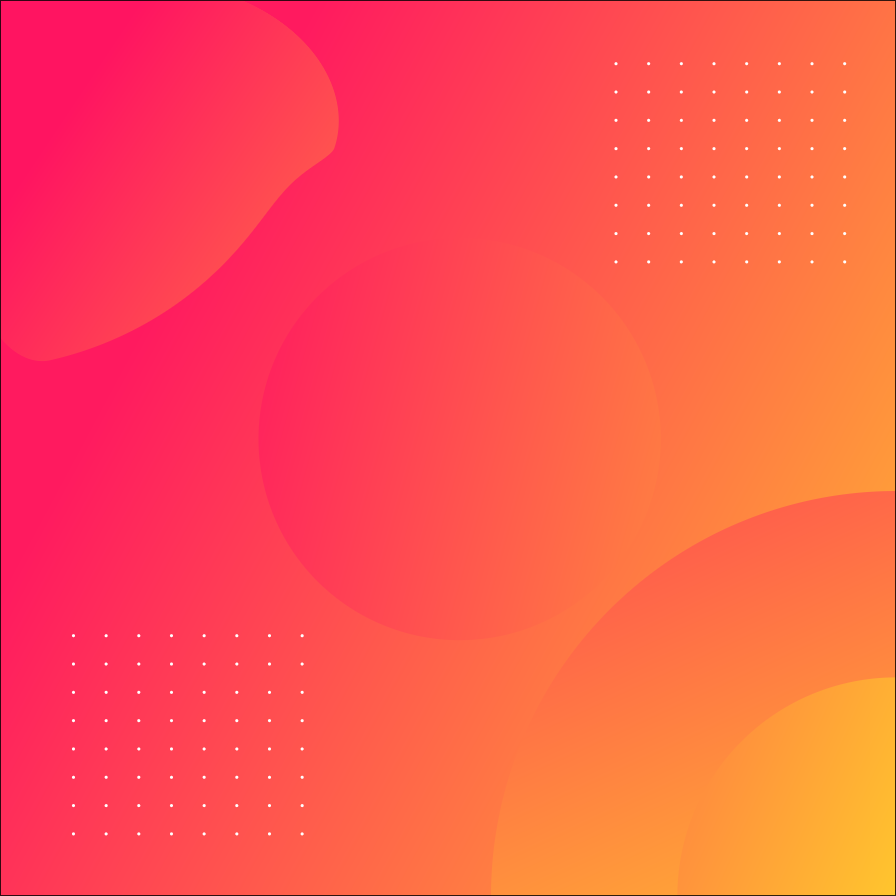
Reproduce this background procedurally as a Shadertoy shader.

```glsl
// Pink to orange gradient backdrop with a blob, a disc, corner arcs and two dot grids.

#define DISC_CENTRE vec2(0.513, 0.510)
#define DISC_RADIUS 0.2245
#define ARC_CENTRE vec2(1.0, 0.0)
#define ARC_OUTER 0.452
#define ARC_INNER 0.244
#define GRID_LOW vec2(0.0820, 0.0693)
#define GRID_HIGH vec2(0.6875, 0.7077)
#define GRID_STEP vec2(0.03646, 0.0316)
#define GRID_LAST 7.0
#define DOT_RADIUS 0.0017
#define FRAME_WIDTH 0.0009

// Warmth is the green level: low is pink, high is yellow.
vec3 warmColor(float warmth) {
    return vec3(1.0, warmth, 0.403 - 0.29 * warmth);
}

// Coverage of a shape, softened over one pixel.
float cover(float dist) {
    return clamp(0.5 - dist * iResolution.y, 0.0, 1.0);
}

// Linear warmth that equals "level" at "anchor" and changes by "slope".
float gradient(vec2 p, vec2 anchor, float level, vec2 slope) {
    return level + dot(p - anchor, slope);
}

float circle(vec2 p, vec2 centre, float radius) {
    return length(p - centre) - radius;
}

// Blob around the top left corner: its radius depends on the angle in degrees.
float blob(vec2 p) {
    vec2 q = vec2(p.x, 1.0 - p.y);
    float angle = degrees(atan(q.y, q.x));
    float fromTip = angle - 24.0;
    float bulge = fromTip < 0.0
        ? 29.0 - 0.165 * fromTip * fromTip
        : 29.0 * exp(-pow(fromTip / 6.38, 1.43));
    float tuck = max(angle - 82.0, 0.0);
    float radius = 273.2 + 0.47 * angle + bulge - 0.41 * tuck * tuck;
    return length(q) - radius / 768.0;
}

// Nearest dot of a square grid whose lower left dot is at "start".
float dotGrid(vec2 p, vec2 start) {
    vec2 cell = clamp(round((p - start) / GRID_STEP), 0.0, GRID_LAST);
    return circle(p, start + cell * GRID_STEP, DOT_RADIUS);
}

void mainImage(out vec4 fragColor, in vec2 fragCoord) {
    vec2 p = fragCoord / iResolution.xy;

    // Diagonal backdrop
    float warmth = max(gradient(p, vec2(0.0), 0.20, vec2(0.54, -0.29)), 0.10);

    // Corner blob
    float blobWarmth = max(gradient(p, vec2(0.0, 1.0), -0.04, vec2(0.75, -0.50)), 0.08);
    warmth = mix(warmth, blobWarmth, cover(blob(p)));

    // Central disc
    float discWarmth = gradient(p, DISC_CENTRE, 0.31, vec2(0.72, -0.20));
    warmth = mix(warmth, discWarmth, cover(circle(p, DISC_CENTRE, DISC_RADIUS)));

    // Nested arcs in the lower right corner
    float outerWarmth = gradient(p, vec2(1.0, 0.25), 0.54, vec2(0.30, -0.65));
    float innerWarmth = gradient(p, ARC_CENTRE, 0.775, vec2(0.80, -0.35));
    warmth = mix(warmth, outerWarmth, cover(circle(p, ARC_CENTRE, ARC_OUTER)));
    warmth = mix(warmth, innerWarmth, cover(circle(p, ARC_CENTRE, ARC_INNER)));

    vec3 color = warmColor(warmth);

    // White dot grids
    float dots = min(dotGrid(p, GRID_LOW), dotGrid(p, GRID_HIGH));
    color = mix(color, vec3(1.0), cover(dots));

    // Thin dark frame
    vec2 edge = min(p, 1.0 - p);
    color *= 1.0 - cover(min(edge.x, edge.y) - FRAME_WIDTH);

    fragColor = vec4(color, 1.0);
}
```
